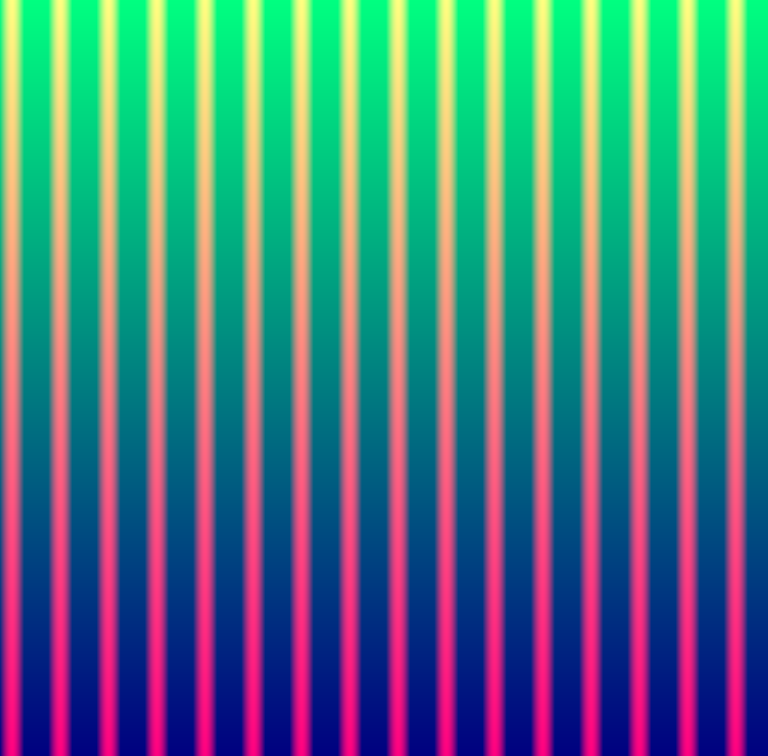
Reproduce this pattern procedurally as a Shadertoy shader.

```glsl
const float STRIPE_FREQUENCY = 100.0; // radians across the canvas width, about 15.9 stripes
const float BLUE_LEVEL = 0.5;

// Soft bright stripe: the positive half of a sine, dark in between
float stripeGlow(float x) {
    return max(sin(x * STRIPE_FREQUENCY), 0.0);
}

void mainImage(out vec4 fragColor, in vec2 fragCoord) {
    vec2 uv = fragCoord / iResolution.xy;

    // Red carries the stripes, green the vertical ramp
    vec3 color = vec3(stripeGlow(uv.x), uv.y, BLUE_LEVEL);

    fragColor = vec4(color, 1.0);
}
```
